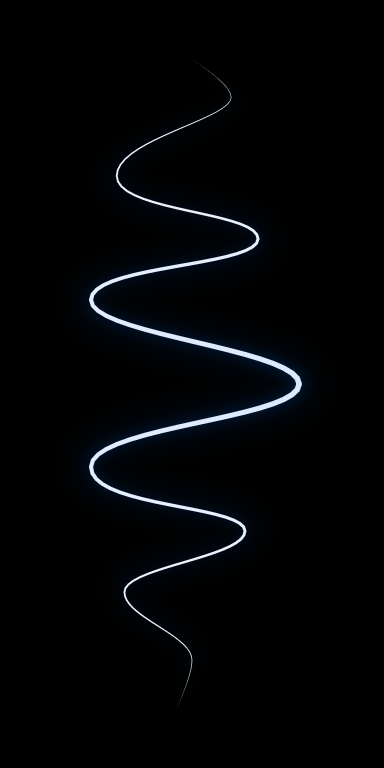
Write a Shadertoy shader that draws this background.

```glsl
// A tapering white neon ribbon that swings down a black canvas with a deep blue glow.

// Turning points of the ribbon: x, y, length of the vertical handle (canvas width = 1)
const int TURNS = 11;
const vec3 turns[TURNS] = vec3[TURNS](
    vec3(0.357, 1.948, 0.026), vec3(0.602, 1.747, 0.057),
    vec3(0.304, 1.542, 0.094), vec3(0.672, 1.378, 0.072),
    vec3(0.237, 1.219, 0.091), vec3(0.779, 1.000, 0.091),
    vec3(0.237, 0.784, 0.106), vec3(0.638, 0.617, 0.068),
    vec3(0.324, 0.458, 0.065), vec3(0.500, 0.281, 0.065),
    vec3(0.417, 0.010, 0.078));

float segmentDistance(vec2 p, vec2 a, vec2 b) {
    vec2 ab = b - a;
    float along = clamp(dot(p - a, ab) / dot(ab, ab), 0.0, 1.0);
    return length(p - a - ab * along);
}

// Cubic Bezier between two turns, with vertical tangents at both ends
vec2 swing(vec3 a, vec3 b, float t) {
    float s = 1.0 - t;
    float y = s * s * s * a.y + 3.0 * s * s * t * (a.y - a.z)
            + 3.0 * s * t * t * (b.y + b.z) + t * t * t * b.y;
    return vec2(mix(a.x, b.x, t * t * (3.0 - 2.0 * t)), y);
}

float ribbonDistance(vec2 p) {
    const int STEPS = 18;
    float nearest = 10.0;
    for (int i = 0; i < TURNS - 1; i++) {
        vec2 previous = turns[i].xy;
        for (int j = 1; j <= STEPS; j++) {
            vec2 next = swing(turns[i], turns[i + 1], float(j) / float(STEPS));
            nearest = min(nearest, segmentDistance(p, previous, next));
            previous = next;
        }
    }
    return nearest;
}

void mainImage(out vec4 fragColor, in vec2 fragCoord) {
    float pixel = 2.0 / iResolution.y;
    vec2 p = (fragCoord - 0.5 * iResolution.xy) * pixel + vec2(0.5, 1.0);
    float d = ribbonDistance(p);

    // Full width at mid height, vanishing at both tips
    float taper = pow(max(1.0 - abs(p.y - 1.0) / 0.85, 0.0), 1.1);
    float halfWidth = 0.0073 * taper;

    // Box coverage keeps strokes thinner than a pixel smooth
    float core = clamp((halfWidth - d) / pixel + 0.5, 0.0, 1.0)
               - clamp((-halfWidth - d) / pixel + 0.5, 0.0, 1.0);

    vec3 glow = vec3(0.0, 0.075, 0.17) * taper * exp(-max(d - halfWidth, 0.0) / 0.026);
    vec3 coreColor = mix(vec3(0.97, 0.98, 1.0), vec3(0.86, 0.91, 0.99), taper);
    fragColor = vec4(mix(glow, coreColor, core), 1.0);
}
```
